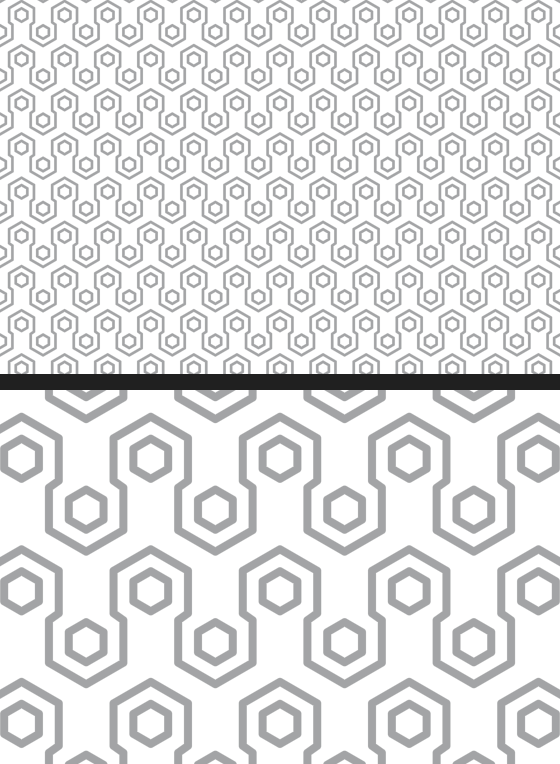
Top, the full canvas; bottom, a detail of the centre.
Write a WebGL 2 fragment shader that draws this pattern.

```glsl
#version 300 es
precision highp float;
// Rows of a grey zigzag line with hexagonal lobes, each lobe holding a small hexagon ring.

uniform vec2 u_resolution;
out vec4 fragColor;

// Lengths are in units of one column; the canvas is COLUMNS wide.
const float COLUMNS = 13.0;
const float ROW_PITCH = 1.0257;
const float FIRST_ROW = 0.546;      // middle of the first row, from the top edge
const float LINE_WIDTH = 0.062;
const float LOBE_HALF_WIDTH = 0.288;
const float LOBE_TIP = 0.325;       // lobe centre to its tip
const float LOBE_OFFSET = 0.197;    // row middle to lobe centre
const float STEP_HEIGHT = 0.027;    // half height of the step between lobes
const float RING_APOTHEM = 0.1345;
const float TAN_30 = 0.57735;
const vec3 PAPER = vec3(1.0);
const vec3 LINE_GREY = vec3(0.64, 0.645, 0.65);

float segmentDistance(vec2 p, vec2 a, vec2 b) {
    vec2 ab = b - a;
    return length(p - a - ab * clamp(dot(p - a, ab) / dot(ab, ab), 0.0, 1.0));
}

// Signed distance to a hexagon with its points up and down
float hexagonDistance(vec2 p, float apothem) {
    const vec2 slant = vec2(-0.866025, 0.5);
    p = abs(p.yx);
    p -= 2.0 * min(dot(slant, p), 0.0) * slant;
    p -= vec2(clamp(p.x, -TAN_30 * apothem, TAN_30 * apothem), apothem);
    return length(p) * sign(p.y);
}

// Right half of an upper lobe, down to the middle of the step, and its ring
float halfLobe(vec2 p) {
    vec2 tip = vec2(0.0, LOBE_OFFSET + LOBE_TIP);
    vec2 shoulder = vec2(LOBE_HALF_WIDTH, tip.y - LOBE_HALF_WIDTH * TAN_30);
    vec2 neck = vec2(LOBE_HALF_WIDTH, STEP_HEIGHT);
    vec2 stepMiddle = vec2(0.25, 0.0);
    float d = segmentDistance(p, tip, shoulder);
    d = min(d, segmentDistance(p, shoulder, neck));
    d = min(d, segmentDistance(p, neck, stepMiddle));
    return min(d, abs(hexagonDistance(p - vec2(0.0, LOBE_OFFSET), RING_APOTHEM)));
}

void main() {
    float pixel = COLUMNS / u_resolution.x;
    vec2 p = vec2(gl_FragCoord.x, gl_FragCoord.y - u_resolution.y) * pixel;

    // Mirror each column about its upper lobe, and centre y on the nearest row
    p.x = abs(fract(p.x) - 0.5);
    float rowY = p.y + FIRST_ROW;
    rowY -= ROW_PITCH * round(rowY / ROW_PITCH);

    // Lobes reach into the neighbouring rows; lower lobes are upper ones turned around
    float d = 1e3;
    for (int row = -1; row <= 1; row++) {
        vec2 q = vec2(p.x, rowY + float(row) * ROW_PITCH);
        d = min(d, min(halfLobe(q), halfLobe(vec2(0.5 - q.x, -q.y))));
    }

    float ink = 1.0 - smoothstep(-0.75, 0.75, (d - 0.5 * LINE_WIDTH) / pixel);
    fragColor = vec4(mix(PAPER, LINE_GREY, ink), 1.0);
}
```
